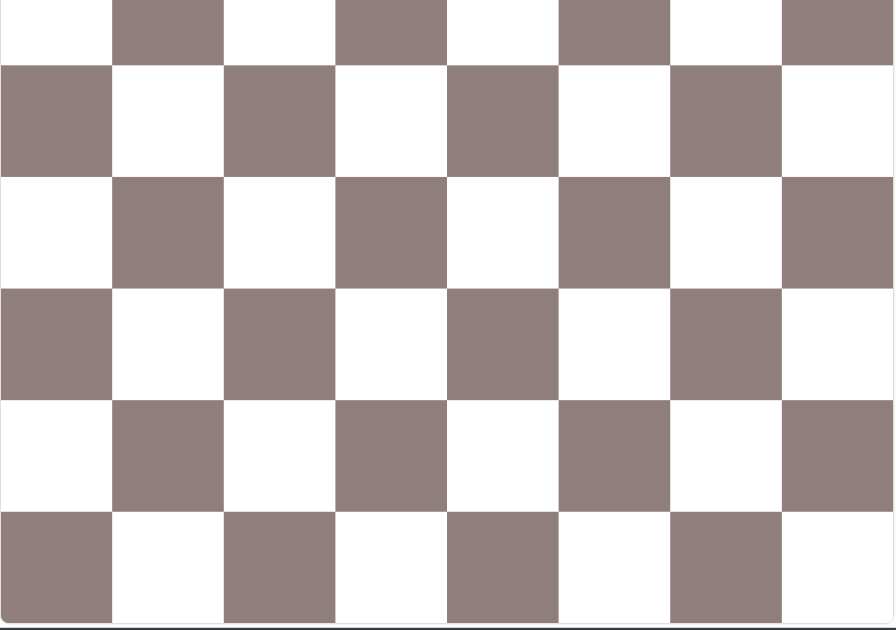
Write a WebGL 1 fragment shader that draws this pattern.

```glsl
precision highp float;

uniform vec2 u_resolution;

// Signed distance to the nearest integer edge, positive in even cells
vec2 cellEdge(vec2 q) {
  return abs(mod(q - 0.5, 2.0) - 1.0) - 0.5;
}

float roundedBox(vec2 p, vec2 halfSize, float radius) {
  vec2 d = abs(p) - halfSize + radius;
  return length(max(d, 0.0)) + min(max(d.x, d.y), 0.0) - radius;
}

// Antialiased coverage of the region where the distance is negative
float coverage(float dist, float pixel) {
  return clamp(0.5 - dist / pixel, 0.0, 1.0);
}

void main() {
  // One unit is the canvas height
  float pixel = 1.0 / u_resolution.y;
  vec2 p = gl_FragCoord.xy * pixel;

  // Checkerboard, dark where column plus row is even
  float cell = 0.17716;
  vec2 corner = vec2(0.0009, 0.0105);
  vec2 side = clamp(cellEdge((p - corner) / cell) * cell / pixel, -0.5, 0.5) * 2.0;
  float checker = 0.5 + 0.5 * side.x * side.y;
  vec3 board = mix(vec3(1.0), vec3(0.565, 0.495, 0.49), checker);

  // Board is eight cells wide, rounded below and running off the top
  vec2 halfSize = cell * vec2(4.0, 5.0);
  float dist = roundedBox(p - corner - halfSize, halfSize, 0.014);
  vec3 color = mix(vec3(0.99), board, coverage(dist, pixel));

  // Faint outline just outside the board
  float outline = coverage(abs(dist - 0.0008) - 0.0008, pixel);
  color = mix(color, vec3(0.86), 0.6 * outline);

  // Dark strip along the bottom
  color = mix(color, vec3(0.2, 0.24, 0.24), coverage(p.y - 0.0035, pixel));

  gl_FragColor = vec4(color, 1.0);
}
```
